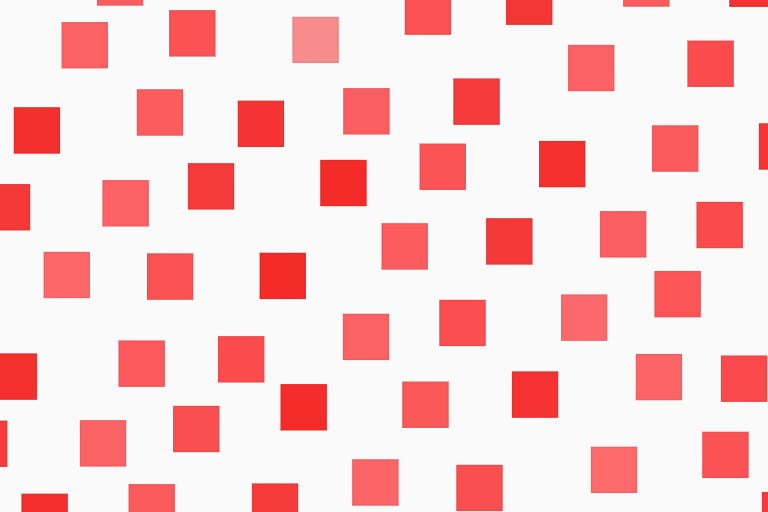
Write a Shadertoy shader that draws this pattern.

```glsl
const vec2 STEP_A = vec2(0.131, -0.138);  // lattice steps, canvas heights
const vec2 STEP_B = vec2(0.216, 0.022);
const vec2 LATTICE_SHIFT = vec2(0.31, 0.17);
const float HALF_SIDE = 0.0453;    // half the side of a square
const float JITTER = 0.026;        // largest shift of a square per axis
const float SOFTNESS = 0.0024;     // width of the edge ramp
const float RIM_WIDTH = 0.0025;    // thin darker border
const float RIM_SHADE = 0.94;
const float DARK_SHARE = 0.36;     // part of the squares in strong red
const float PALE_SHARE = 0.025;    // part of the squares that are faded
const vec2 TONE_STEP = vec2(0.7549, 0.5698);
const float TONE_SCATTER = 0.2;

const vec3 PAPER = vec3(0.98);
const vec3 DEEP_RED = vec3(0.955, 0.165, 0.155);
const vec3 STRONG_RED = vec3(0.96, 0.24, 0.24);
const vec3 CORAL = vec3(0.98, 0.29, 0.295);
const vec3 LIGHT_CORAL = vec3(0.99, 0.42, 0.43);
const vec3 PALE_RED = vec3(0.97, 0.55, 0.55);

vec2 hash2(vec2 p) {
    vec3 q = fract(vec3(p.xyx) * vec3(0.1031, 0.1030, 0.0973));
    q += dot(q, q.yzx + 33.33);
    return fract((q.xx + q.yz) * q.zy);
}

// Evenly spread tone per cell, loosened by a little noise
vec3 squareColor(vec2 cell) {
    float scatter = TONE_SCATTER * hash2(cell + 71.0).x;
    float tone = fract(dot(cell, TONE_STEP) + scatter);
    float paleStart = 1.0 - PALE_SHARE;
    if (tone > paleStart) return PALE_RED;
    if (tone < DARK_SHARE) return mix(DEEP_RED, STRONG_RED, tone / DARK_SHARE);
    return mix(CORAL, LIGHT_CORAL, (tone - DARK_SHARE) / (paleStart - DARK_SHARE));
}

float squareDistance(vec2 p) {
    vec2 d = abs(p) - HALF_SIDE;
    return max(d.x, d.y);
}

void mainImage(out vec4 fragColor, in vec2 fragCoord) {
    vec2 uv = fragCoord / iResolution.y;
    float blur = max(SOFTNESS, 1.0 / iResolution.y);
    mat2 lattice = mat2(STEP_A, STEP_B);
    vec2 home = floor(inverse(lattice) * uv + LATTICE_SHIFT);
    vec3 color = PAPER;

    // Upright squares on a skewed, jittered lattice
    for (int y = -1; y <= 1; y++) {
        for (int x = -1; x <= 1; x++) {
            vec2 cell = home + vec2(x, y);
            vec2 center = lattice * (cell + 0.5 - LATTICE_SHIFT);
            center += JITTER * (2.0 * hash2(cell + 19.0) - 1.0);
            float dist = squareDistance(uv - center);
            float cover = 1.0 - smoothstep(-0.5 * blur, 0.5 * blur, dist);
            float rim = smoothstep(-RIM_WIDTH - blur, -RIM_WIDTH + blur, dist);
            vec3 fill = squareColor(cell) * mix(1.0, RIM_SHADE, rim);
            color = mix(color, fill, cover);
        }
    }

    fragColor = vec4(color, 1.0);
}
```
